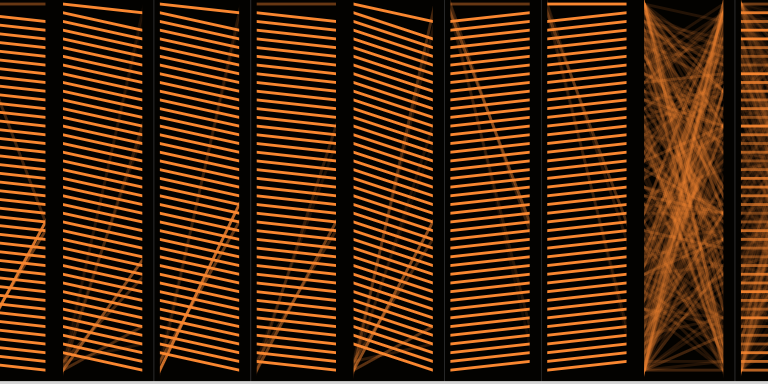
Reproduce this pattern procedurally as a WebGL 1 fragment shader.

```glsl
precision highp float;

uniform vec2 u_resolution;

// Lengths are in canvas heights; rows count downward from the top.
const float PANEL_PITCH = 0.2522;
const float PANEL_WIDTH = 0.2065;
const float FIRST_DIVIDER = -0.1050;
const float DIVIDER_GAP = 0.0169;
const float DIVIDER_WIDTH = 0.0026;
const float TOP_MARGIN = 0.0105;
const float ROW_PITCH = 0.0227;
const float LAST_ROW = 42.0;
const float HALF_LINE = 0.0037;
const float FOOTER_HEIGHT = 0.0075;
const float MESH_ALPHA = 0.13;
const vec3 BACKGROUND = vec3(0.012, 0.006, 0.0);
const vec3 LINE_COLOR = vec3(0.98, 0.53, 0.19);
const vec3 DIVIDER_COLOR = vec3(0.17);
const vec3 FOOTER_COLOR = vec3(0.84);

float hash(vec2 p) {
  vec3 q = fract(vec3(p.xyx) * 0.1031);
  q += dot(q, q.yzx + 33.33);
  return fract((q.x + q.y) * q.z);
}

// Antialiased coverage of a band, from the distance to its centre.
float band(float dist, float halfWidth) {
  return clamp((halfWidth - dist) * u_resolution.y + 0.5, 0.0, 1.0);
}

// Straight strand across a panel; pos = (0..1 across, row).
float strand(vec2 pos, float fromRow, float toRow) {
  float rise = (toRow - fromRow) * ROW_PITCH;
  float cosine = PANEL_WIDTH / length(vec2(PANEL_WIDTH, rise));
  float dist = abs(pos.y - mix(fromRow, toRow, pos.x)) * ROW_PITCH * cosine;
  return band(dist, HALF_LINE);
}

// Rows by which the regular lines drop across a panel.
float panelShift(float k) {
  if (k > 6.5) return 0.0;
  if (k > 4.5) return -1.0;
  if (k > 3.5) return 3.0;
  return (k > 0.5 && k < 2.5) ? 2.0 : 1.0;
}

// Strengths of the stray strands toward the four target rows.
vec4 fanWeights(float k) {
  if (k < 0.5) return vec4(0.85, 0.0, 0.0, 0.0);
  if (k < 1.5) return vec4(0.55, 0.2, 0.3, 0.1);
  if (k < 2.5) return vec4(0.8, 0.0, 0.0, 0.15);
  if (k < 3.5) return vec4(0.45, 0.2, 0.0, 0.0);
  if (k < 4.5) return vec4(0.55, 0.12, 0.35, 0.28);
  return vec4(k < 5.5 ? 0.42 : 0.3, 0.0, 0.15, 0.0);
}

float regularLines(vec2 pos, float k, float shift) {
  float first = shift > 0.0 ? 1.0 : -2.0 * shift;
  float last = LAST_ROW - max(shift, 0.0);
  float slid = pos.y - shift * pos.x;
  float row = clamp(floor(slid + 0.5), first, last);
  float ink = strand(pos, row, row + shift);
  if (k > 7.5) return ink * mix(0.35, 1.0, hash(vec2(row, k)));
  bool dimTop = shift == 1.0 || k == 5.0;
  float top = strand(pos, 0.0, max(shift - 1.0, 0.0));
  return max(ink, top * (dimTop ? 0.4 : 1.0));
}

float fan(vec2 pos, float k, float shift) {
  vec4 weights = fanWeights(k);
  float mainTarget = k == 1.0 ? 29.4 : (k == 2.0 ? 23.0 : 25.0);
  vec4 targets = vec4(mainTarget, 14.0, 37.0, 1.0);
  float origin = shift > 0.0 ? LAST_ROW : 1.0;
  float clear = 1.0;
  for (int i = 0; i < 4; i++) {
    float spread = 1.0 + floor(2.0 * hash(vec2(k, float(i))));
    clear *= 1.0 - weights[i] * strand(pos, origin, targets[i]);
    clear *= 1.0 - 0.5 * weights[i] * strand(pos, origin - 1.0, targets[i] + spread);
  }
  if (k == 0.0) clear *= 1.0 - 0.25 * strand(pos, 1.0, 25.0);
  return 1.0 - clear;
}

// Dense web of faint strands, drawn partly to corners and hub rows.
float mesh(vec2 pos, float k, float alpha) {
  float clear = 1.0;
  for (int i = 0; i < 43; i++) {
    for (int j = 0; j < 6; j++) {
      vec2 seed = vec2(float(i) + 61.0 * k, float(j) + 7.0);
      float pick = hash(seed);
      float from = float(i);
      float to = floor(43.0 * hash(seed + 19.7));
      if (pick < 0.15) from = from < 21.0 ? 0.0 : LAST_ROW;
      else if (pick > 0.95) to = 27.0;
      else if (pick > 0.91) to = 24.0;
      else if (pick > 0.87) to = 14.0;
      else if (pick > 0.83) to = 1.0;
      clear *= 1.0 - alpha * strand(pos, from, to);
    }
  }
  return 1.0 - clear;
}

void main() {
  vec2 p = gl_FragCoord.xy / u_resolution.y;
  float k = floor((p.x - FIRST_DIVIDER) / PANEL_PITCH);
  float x = p.x - FIRST_DIVIDER - k * PANEL_PITCH;
  float across = (x - DIVIDER_GAP) / PANEL_WIDTH;
  vec2 pos = vec2(clamp(across, 0.0, 1.0), (1.0 - p.y - TOP_MARGIN) / ROW_PITCH);
  float inside = band(abs(across - 0.5) * PANEL_WIDTH, 0.5 * PANEL_WIDTH);

  // Lines of this panel
  float ink = 0.0;
  if (inside > 0.0) {
    float shift = panelShift(k);
    float stray = k > 6.5 ? mesh(pos, k, k > 7.5 ? 0.07 : MESH_ALPHA) : fan(pos, k, shift);
    float lines = k == 7.0 ? 0.0 : regularLines(pos, k, shift);
    ink = inside * mix(stray, 1.0, lines);
  }
  vec3 color = mix(BACKGROUND, LINE_COLOR, ink);

  // Dividers, absent at every third panel, and footer strip
  float divider = band(abs(x - 0.5 * DIVIDER_WIDTH), 0.5 * DIVIDER_WIDTH);
  color = mix(color, DIVIDER_COLOR, divider * step(0.5, mod(k + 2.0, 3.0)));
  color = mix(color, FOOTER_COLOR, band(p.y, FOOTER_HEIGHT));
  gl_FragColor = vec4(color, 1.0);
}
```
